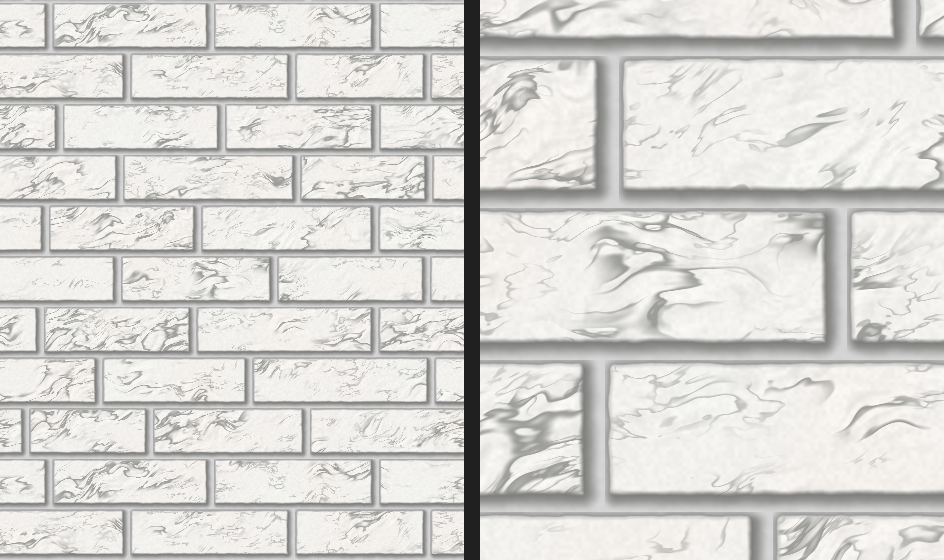
Left: the whole. Right: its middle third, enlarged.
Write a Shadertoy shader that draws this texture.

```glsl
// Whitewashed brick wall: uneven running bond, chiselled faces and shaded grey joints.

// Layout, in units of canvas height
const int   COURSES = 9;                   // courses before the bond repeats
const float PITCH   = 0.0905;              // height of one course with its joint
const float PERIOD  = 0.8145;              // width after which a course repeats
const float TOP     = 0.0070;              // top of the first course
const float MARGIN  = 0.0025;              // room for rough edges inside a cell
const float CORNER  = 0.0035;
const float ROUGH   = 0.0022;              // waviness of the brick outline
const vec2  JOINT   = vec2(0.0145, 0.0120);

// Centres of the vertical joints in each course
const vec3 BOND[COURSES] = vec3[COURSES](
    vec3(0.089, 0.377, 0.672), vec3(0.228, 0.522, 0.764), vec3(0.107, 0.397, 0.672),
    vec3(0.215, 0.531, 0.767), vec3(0.082, 0.354, 0.671), vec3(0.211, 0.490, 0.763),
    vec3(0.073, 0.346, 0.671), vec3(0.178, 0.446, 0.771), vec3(0.047, 0.268, 0.548));

// Colours
const vec3 WARM_WHITE = vec3(0.955, 0.940, 0.925);
const vec3 COOL_WHITE = vec3(0.950, 0.950, 0.938);
const vec3 MORTAR     = vec3(0.830, 0.832, 0.830);
const vec3 SHADOW     = vec3(0.500, 0.502, 0.495);
const vec3 CRACK      = vec3(0.560, 0.565, 0.550);

// Wear
const vec2  STREAK_FREQ    = vec2(24.0, 75.0);
const float CRACK_STRENGTH = 0.85;
const float GRAIN          = 0.035;

float hash(vec2 p) {
    vec3 q = fract(p.xyx * 0.1031);
    q += dot(q, q.yzx + 33.33);
    return fract((q.x + q.y) * q.z);
}

float noise(vec2 p) {
    vec2 i = floor(p), f = fract(p);
    f = f * f * (3.0 - 2.0 * f);
    return mix(mix(hash(i), hash(i + vec2(1, 0)), f.x),
               mix(hash(i + vec2(0, 1)), hash(i + vec2(1, 1)), f.x), f.y);
}

float fbm(vec2 p) {
    return 0.58 * noise(p) + 0.28 * noise(p * 2.1 + 7.3) + 0.14 * noise(p * 4.3 + 3.1);
}

float roundedBox(vec2 p, vec2 halfSize, float r) {
    vec2 d = abs(p) - halfSize + r;
    return length(max(d, 0.0)) + min(max(d.x, d.y), 0.0) - r;
}

// Ledge along a noise contour: sharp on one side, fading on the other
float ledge(vec2 p, float fade) {
    float s = fbm(p) - 0.5;
    return smoothstep(-0.025, 0.01, s) * (1.0 - smoothstep(0.01, fade, s));
}

// Chiselled face; q is measured from the brick's upper left corner
vec3 brickFace(vec2 q, float seed) {
    vec2 shift = 90.0 * vec2(seed, fract(seed * 7.31));
    float tilt = mix(0.05, 0.45, fract(seed * 13.7));
    vec2 bend = vec2(noise(q * 22.0 + shift), noise(q * 28.0 + shift + 40.0)) - 0.5;
    vec2 g = (q + vec2(0.0, tilt * q.x) + bend * vec2(0.02, 0.025)) * STREAK_FREQ + shift;

    float worn = noise(q * vec2(17.0, 34.0) + shift + 11.0) + 0.25 * (fract(seed * 5.9) - 0.5);
    float coarse = ledge(g, 0.13) * smoothstep(0.40, 0.75, worn);
    float fine = ledge(g * vec2(1.9, 1.7) + 20.0, 0.10)
               * smoothstep(0.45, 0.80, noise(q * vec2(30.0, 55.0) + shift + 60.0));

    // Shallow relief lit from the upper left
    vec2 r = g * vec2(2.2, 1.4);
    float relief = fbm(r + vec2(0.25, 0.35)) - fbm(r);

    vec3 color = mix(WARM_WHITE, COOL_WHITE, noise(q * 12.0 + shift));
    color += 0.16 * clamp(relief, -0.5, 0.12) * smoothstep(0.2, 0.7, worn);
    color += GRAIN * (noise(q * 420.0 + shift) - 0.5);
    return mix(color, CRACK, CRACK_STRENGTH * clamp(coarse + 0.6 * fine, 0.0, 1.0));
}

void mainImage(out vec4 fragColor, in vec2 fragCoord) {
    float px = 1.0 / iResolution.y;
    vec2 p = vec2(fragCoord.x, iResolution.y - fragCoord.y) * px;

    // Course, then the joints on either side
    float y = p.y - TOP + MARGIN;
    float course = floor(y / PITCH);
    float row = mod(course, float(COURSES));
    float x = mod(p.x - 0.5 * JOINT.x + MARGIN, PERIOD);
    vec3 joints = BOND[int(row)];
    float left = -9.0, right = 9.0, id = 0.0;
    for (int i = 0; i < 3; i++)
        for (int k = -1; k <= 1; k++) {
            float joint = joints[i] + float(k) * PERIOD;
            if (joint > x) right = min(right, joint);
            else if (joint > left) { left = joint; id = float(i); }
        }
    float seed = hash(vec2(row * 3.0 + id + 1.0, 17.0));

    // Brick outline with a ragged edge
    vec2 q = vec2(x - left, y - course * PITCH) - MARGIN;
    vec2 size = vec2(right - left, PITCH) - JOINT;
    vec2 c = q - 0.5 * size;
    float rag = ROUGH * (fbm(q * 85.0 + seed * 70.0) - 0.5);
    float outline = roundedBox(c, 0.5 * size, CORNER) + rag;

    // Mortar with the shadow thrown to the lower right
    float shade = roundedBox(c - vec2(0.0015), 0.5 * size, CORNER) + rag;
    vec3 color = MORTAR + GRAIN * (fbm(p * vec2(190.0, 260.0)) - 0.5);
    color = mix(color, SHADOW, 0.95 * (1.0 - smoothstep(-0.002, 0.0085, shade)));

    // Face with a dark lower right bevel and a pale grey upper left one
    vec3 face = brickFace(q, seed);
    float farEdge = min(size.x - q.x, size.y - q.y) - rag;
    float nearEdge = min(q.x, q.y) - rag;
    face = mix(face, MORTAR * 0.93, 0.8 * (1.0 - smoothstep(0.0, 0.0030, nearEdge)));
    face = mix(face, SHADOW, 1.0 - smoothstep(0.0002, 0.0042, farEdge));

    color = mix(color, face, 1.0 - smoothstep(-px, px, outline));
    fragColor = vec4(clamp(color, 0.0, 1.0), 1.0);
}
```
